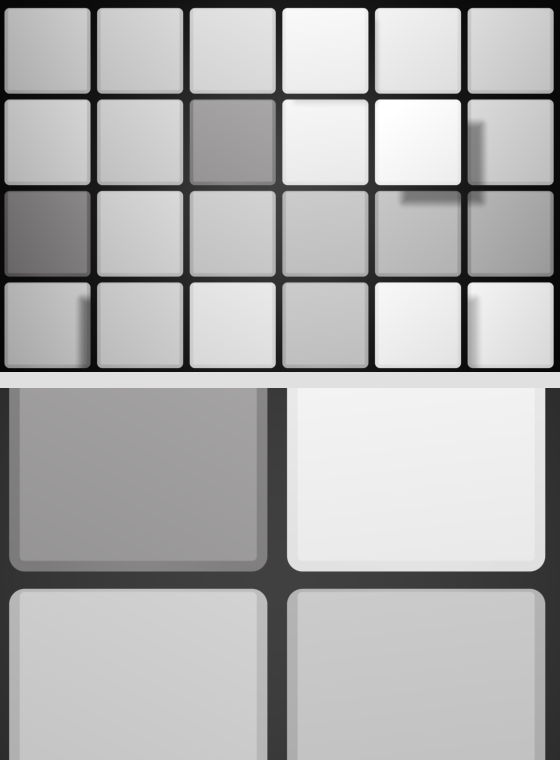
Top, the full canvas; bottom, a detail of the centre.
This background is drawn by a WebGL 2 fragment shader. Its source:

```glsl
#version 300 es
precision highp float;

#define PITCH vec2(0.2490, 0.2459)
#define TILE_HALF vec2(0.1157, 0.1152)
#define GRID_CENTER vec2(-0.0025, -0.0055)
#define CORNER 0.014
#define BEVEL 0.0095
#define SHADOW_BLUR 0.024
#define GLOW 0.23

uniform vec2 u_resolution;
out vec4 fragColor;

const vec2 GRID = vec2(6.0, 4.0);

// Grey level of each tile, bottom row first
const float TONES[24] = float[24](
    0.72, 0.78, 0.88, 0.77, 0.93, 0.90,
    0.47, 0.80, 0.79, 0.77, 0.74, 0.66,
    0.77, 0.80, 0.62, 0.94, 0.97, 0.80,
    0.74, 0.80, 0.86, 0.95, 0.91, 0.81);

// Raised tiles: cell, then shadow offset
const vec4 RAISED[4] = vec4[4](
    vec4(4.0, 2.0, 0.066, -0.056),
    vec4(1.0, 0.0, -0.052, -0.035),
    vec4(4.0, 0.0, 0.050, -0.035),
    vec4(3.0, 3.0, 0.028, -0.030));
const vec4 SHADOW_STRENGTH = vec4(0.38, 0.42, 0.24, 0.14);

float roundedBox(vec2 p, vec2 halfSize, float radius) {
    vec2 q = abs(p) - halfSize + radius;
    return length(max(q, 0.0)) + min(max(q.x, q.y), 0.0) - radius;
}

vec2 tileCenter(vec2 cell) {
    return GRID_CENTER + (cell - 0.5 * (GRID - 1.0)) * PITCH;
}

// Soft shadows that raised tiles throw on their neighbours
float shadowLight(vec2 p, vec2 cell) {
    float light = 1.0;
    for (int i = 0; i < 4; i++) {
        vec2 caster = RAISED[i].xy;
        if (distance(caster, cell) < 0.5) continue;
        float d = roundedBox(p - tileCenter(caster) - RAISED[i].zw, TILE_HALF, CORNER);
        float cover = 1.0 - smoothstep(-SHADOW_BLUR, 0.5 * SHADOW_BLUR, d);
        light *= 1.0 - SHADOW_STRENGTH[i] * cover;
    }
    return light;
}

vec3 tileColor(vec2 local, vec2 cell, float pixel) {
    float tone = TONES[int(cell.x + cell.y * GRID.x)];

    // Sheen turns from left to right across the wall
    vec2 uv = local / TILE_HALF;
    float tilt = mix(0.045, -0.035, cell.x / (GRID.x - 1.0));
    float face = tone + dot(uv, vec2(tilt, 0.025));

    // Narrow bevel on the sides and bottom, fainter on bright tiles
    vec2 innerPoint = local - vec2(0.0, 0.35 * BEVEL);
    float inner = roundedBox(innerPoint, TILE_HALF - vec2(BEVEL, 0.65 * BEVEL), 0.3 * CORNER);
    float bevel = smoothstep(-pixel, pixel, inner);
    float sideShade = 0.7 + 0.3 * smoothstep(0.0, 0.9, abs(uv.x));
    face *= 1.0 - bevel * sideShade * (0.42 * (1.0 - tone) + 0.015);

    vec3 warmth = vec3(0.004, -0.006, -0.002) * smoothstep(0.85, 0.45, tone);
    return vec3(face) + warmth;
}

void main() {
    vec2 p = (gl_FragCoord.xy - 0.5 * u_resolution) / u_resolution.y;
    float pixel = 1.0 / u_resolution.y;

    // Dark backing with a central glow
    vec3 color = vec3(0.02 + GLOW * exp(-4.5 * dot(p, p)));

    // Nearest tile of the grid
    vec2 cell = floor((p - GRID_CENTER) / PITCH + 0.5 * GRID);
    cell = clamp(cell, vec2(0.0), GRID - 1.0);
    vec2 local = p - tileCenter(cell);
    float d = roundedBox(local, TILE_HALF, CORNER);

    vec3 tile = tileColor(local, cell, pixel) * shadowLight(p, cell);
    color = mix(color, tile, 1.0 - smoothstep(-0.8 * pixel, 0.8 * pixel, d));
    fragColor = vec4(clamp(color, 0.0, 1.0), 1.0);
}
```
